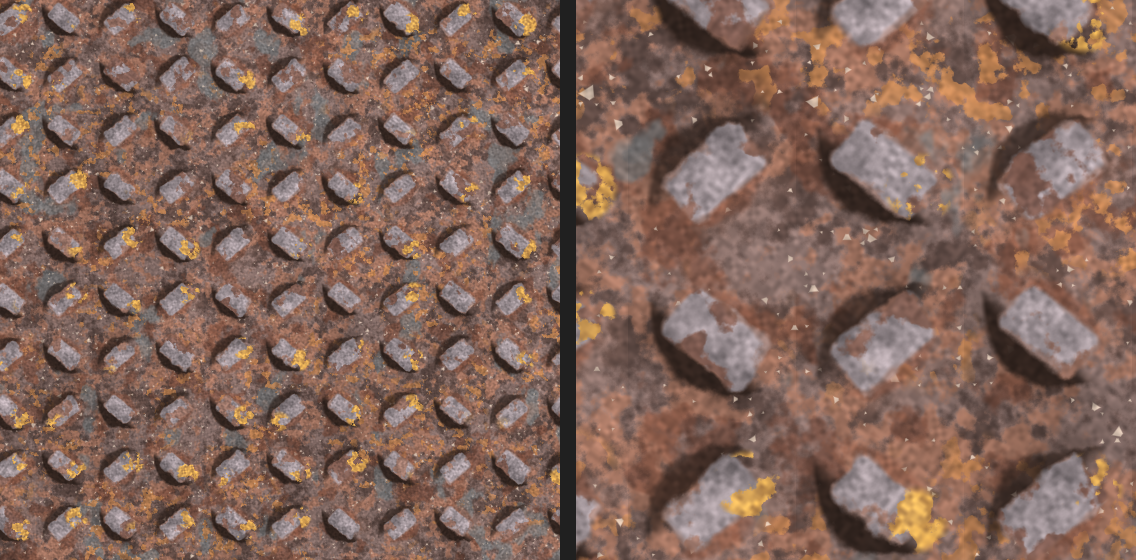
Left, the full canvas; right, a detail of the centre.
Reproduce this texture procedurally as a WebGL 2 fragment shader.

```glsl
#version 300 es
precision highp float;
// Rusted steel tread plate: a ten by ten checkerboard of slanted, worn studs.
uniform vec2 u_resolution;
out vec4 fragColor;

const float REPEATS = 10.0;
const vec2 GRID_SHIFT = vec2(-0.14, -0.66);
const vec2 STUD_AXIS = vec2(0.77, 0.64);
const vec2 STUD_HALF = vec2(0.30, 0.18);   // in units of one cell
const float STUD_ROUND = 0.07;
const vec2 SKIRT_HALF = vec2(0.47, 0.30);
const float CHIP_DENSITY = 0.11;

const vec3 BROWN = vec3(0.51, 0.42, 0.40);
const vec3 RUST = vec3(0.63, 0.44, 0.36);
const vec3 DEEP_RUST = vec3(0.43, 0.26, 0.20);
const vec3 DARK = vec3(0.35, 0.275, 0.255);
const vec3 STEEL = vec3(0.58, 0.535, 0.55);
const vec3 SHADOW = vec3(0.18, 0.13, 0.11);
const vec3 YELLOW = vec3(0.90, 0.70, 0.32);
const vec3 ORANGE = vec3(0.74, 0.50, 0.30);
const vec3 BLUE = vec3(0.44, 0.46, 0.47);
const vec3 CHIP = vec3(0.85, 0.77, 0.70);

float hash(vec2 p) {
  return fract(sin(dot(p, vec2(127.1, 311.7))) * 43758.5453);
}

float noise(vec2 p) {
  vec2 i = floor(p), f = fract(p);
  f = f * f * (3.0 - 2.0 * f);
  return mix(mix(hash(i), hash(i + vec2(1, 0)), f.x),
             mix(hash(i + vec2(0, 1)), hash(i + vec2(1, 1)), f.x), f.y);
}

float fbm(vec2 p) {
  float sum = 0.0, amp = 0.52;
  for (int i = 0; i < 5; i++) {
    sum += amp * noise(p);
    p = mat2(1.6, 1.2, -1.2, 1.6) * p + 17.3;
    amp *= 0.5;
  }
  return sum;
}

float roundBox(vec2 p, vec2 halfSize, float r) {
  vec2 d = abs(p) - halfSize + r;
  return length(max(d, 0.0)) + min(max(d.x, d.y), 0.0) - r;
}

float lens(vec2 p, vec2 halfSize) {
  return abs(p.y) - halfSize.y * (1.0 - p.x * p.x / (halfSize.x * halfSize.x));
}

// Mottled ground: brown, rust, dark pits, flaking paint
vec3 groundColor(vec2 uv) {
  float broad = fbm(uv * 5.0 + 3.1);
  float mottle = fbm(uv * 30.0);
  float fine = fbm(uv * 110.0 + 9.0);
  vec3 col = mix(DARK, BROWN, smoothstep(0.36, 0.58, 0.5 * mottle + 0.5 * fine));
  col = mix(col, RUST, 0.85 * smoothstep(0.48, 0.62, 0.55 * fbm(uv * 40.0 + 40.0) + 0.45 * fine));
  col = mix(col, DEEP_RUST, 0.6 * smoothstep(0.56, 0.68, fbm(uv * 34.0 + 71.0)));
  col = mix(col, BLUE, 0.7 * smoothstep(0.63, 0.70, fbm(uv * vec2(19.0, 14.0) + 23.0)));
  float flakes = smoothstep(0.57, 0.66, fbm(uv * 90.0 + 55.0));
  col = mix(col, ORANGE, 0.8 * flakes * smoothstep(0.45, 0.60, fbm(uv * 11.0 + 8.0)));
  return col * (0.88 + 0.3 * broad);
}

// Pale grit scattered in two sizes; returns coverage
float chips(vec2 uv) {
  float cover = 0.0;
  for (int i = 0; i < 2; i++) {
    float density = 60.0 + 60.0 * float(i);
    vec2 g = uv * density, id = floor(g) + 31.0 * float(i);
    vec2 q = fract(g) - 0.3 - 0.4 * vec2(hash(id + 0.3), hash(id + 0.7));
    float size = 0.06 + 0.15 * hash(id + 5.0) * hash(id + 8.0);
    float turn = 6.3 * hash(id + 11.0);
    q = mat2(cos(turn), sin(turn), -sin(turn), cos(turn)) * q;
    float d = max(abs(q.x) + 0.5 * q.y, abs(q.y)) - size;
    float edge = density / u_resolution.y;
    cover = max(cover, smoothstep(edge, -edge, d) * step(1.0 - CHIP_DENSITY, hash(id)));
  }
  return cover;
}

void main() {
  vec2 uv = gl_FragCoord.xy / u_resolution;
  vec2 grid = uv * REPEATS + GRID_SHIFT + 0.5;
  vec2 cell = floor(grid);
  float slant = mod(cell.x + cell.y, 2.0) * 2.0 - 1.0;   // +1 rises, -1 falls to the right
  float wear = hash(cell + 2.0), paint = hash(cell + 6.0);

  // Stud frame: x along the stud, y toward its shaded left flank
  vec2 p = fract(grid) - 0.5 - 0.04 * (vec2(wear, hash(cell + 4.0)) - 0.5);
  vec2 axis = vec2(STUD_AXIS.x, slant * STUD_AXIS.y);
  vec2 q = vec2(dot(p, axis), slant * dot(p, vec2(-axis.y, axis.x)));
  float rough = fbm(uv * 75.0 + 13.0) - 0.5;
  float grain = noise(mat2(0.8, 0.6, -0.6, 0.8) * uv * 310.0);
  vec2 worn = q + 0.08 * rough;
  float top = roundBox(worn + vec2(0.0, 0.02), STUD_HALF * (0.9 + 0.14 * wear), STUD_ROUND);
  float skirt = lens(worn - vec2(-0.02, 0.01), SKIRT_HALF);

  // Ground with soft shade on the left of each stud and warm rust on the right
  vec3 col = groundColor(uv);
  float near = exp(-8.0 * max(top, 0.0));
  col = mix(col, SHADOW, 0.55 * near * smoothstep(-0.02, 0.2, q.y));
  col = mix(col, RUST, 0.35 * near * smoothstep(0.0, -0.2, q.y));
  col = mix(col, CHIP, 0.85 * chips(uv));

  // Sloping flanks: sharp and black on falling studs, softer on rising ones
  float flank = smoothstep(0.03, -0.03, skirt);
  float depth = slant < 0.0 ? 0.95 : 0.65;
  col = mix(col, SHADOW, depth * flank * smoothstep(0.0, 0.12, q.y));
  col = mix(col, DEEP_RUST * 1.15, 0.45 * flank * smoothstep(-0.08, -0.18, q.y));

  // Bare steel top, rusted toward its rim and in spots
  vec3 steel = STEEL * (0.94 + 0.6 * rough + 0.16 * smoothstep(0.12, -0.14, q.y));
  float rustSpots = smoothstep(0.60, 0.70, fbm(uv * 50.0 + 90.0) + 0.08 * wear);
  steel = mix(steel, mix(RUST, DEEP_RUST, wear), 0.7 * rustSpots);
  steel = mix(steel, RUST * 0.85, 0.55 * smoothstep(-0.035, 0.01, top + 0.15 * rough));
  col = mix(col, steel, smoothstep(0.018, -0.022, top));

  // Yellow paint clinging to one end of some studs
  float end = slant > 0.0 && paint < 0.6 ? -1.0 : 1.0;
  vec2 toEnd = q - vec2(0.24 * end, -0.07);
  float clinging = smoothstep(0.26, 0.04, length(toEnd)) * smoothstep(0.25, 0.85, paint);
  float flake = fbm(uv * 85.0 + 33.0) + 0.17 * clinging;
  float cover = smoothstep(0.59, 0.67, flake) * smoothstep(0.05, 0.35, clinging);
  col = mix(col, mix(ORANGE, YELLOW, 0.4 + 0.6 * grain), 0.9 * cover);

  // Fine grit over everything
  col *= 0.84 + 0.34 * grain;
  fragColor = vec4(clamp(col, 0.0, 1.0), 1.0);
}
```
